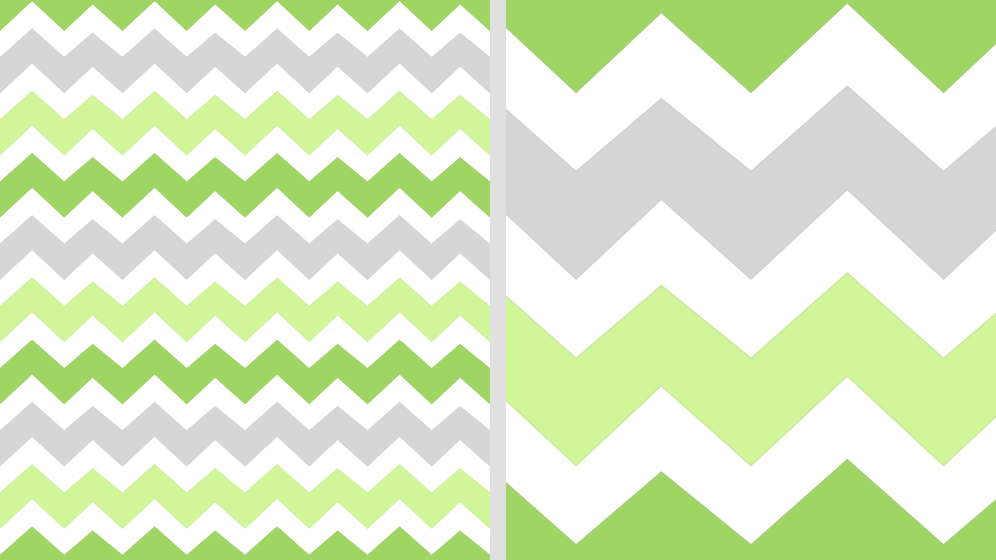
Left, the full canvas; right, a detail of the centre.
This pattern is drawn by a Shadertoy shader. Its source:

```glsl
// Chevron stripes in grey, pale green and leaf green on white.
// A zigzag of alternating tall and short peaks bends nine horizontal bands;
// each band is a vertical distance to the nearest bent centre line.

// Centre depth (x) and half thickness (y) of a band, in units of band pitch.
vec2 zigzag(float x) {
    bool isTall = x < 0.524;
    vec3 span = isTall ? vec3(0.0, 0.262, 0.524) : vec3(0.524, 0.756, 1.0); // valley, peak, valley
    vec2 peak = isTall ? vec2(0.7385, 0.2815) : vec2(0.798, 0.274);
    float climb = min((x - span.x) / (span.y - span.x), (span.z - x) / (span.z - span.y));
    return mix(vec2(1.207, 0.293), peak, climb);
}

vec3 bandColour(float index) {
    float kind = mod(index, 3.0);
    if (kind < 0.5) return vec3(0.84);
    return kind < 1.5 ? vec3(0.82, 0.96, 0.60) : vec3(0.62, 0.835, 0.39);
}

void mainImage(out vec4 fragColor, in vec2 fragCoord) {
    vec2 uv = fragCoord / iResolution.xy;
    vec2 band = zigzag(fract(uv.x * 4.0));

    // Nine bands, counted from the top; three full colour cycles
    float depth = (1.0 - uv.y) * 9.0 - band.x;
    float index = floor(depth + 0.5);
    float inside = band.y - abs(depth - index);

    // Edge softness follows the slope of the zigzag
    float soft = 0.65 * 9.0 / iResolution.y;
    float cover = smoothstep(-soft, soft, inside);

    // Faint greyed rim just within each edge
    vec3 ink = bandColour(index);
    float rim = 1.0 - smoothstep(0.006, 0.02, inside);
    ink = mix(ink, vec3(0.74), 0.2 * rim);

    fragColor = vec4(mix(vec3(1.0), ink, cover), 1.0);
}
```
